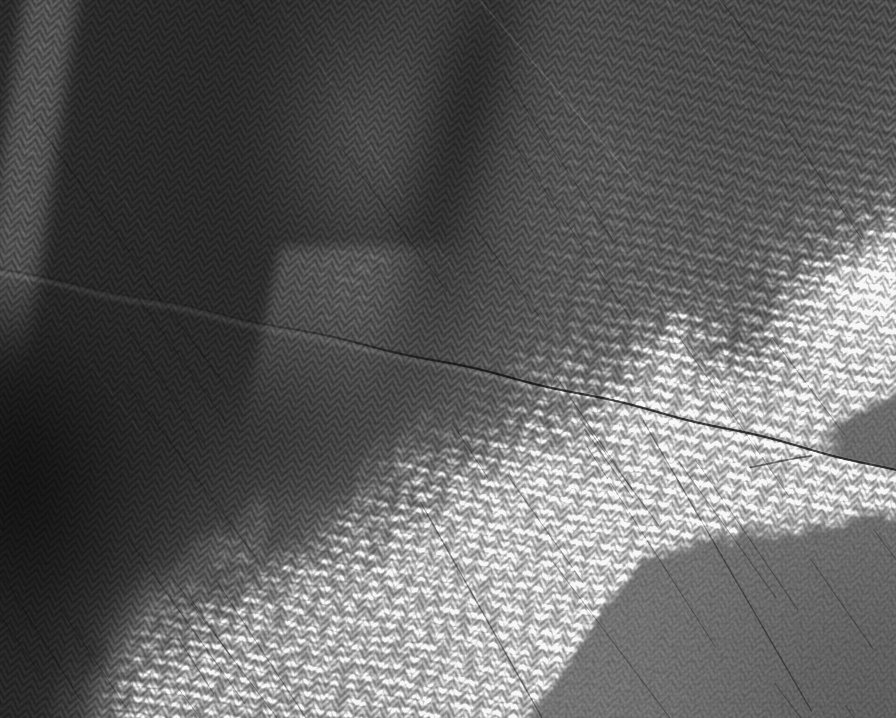
Write a WebGL 2 fragment shader that draws this texture.

```glsl
#version 300 es
precision highp float;

#define ROW_PITCH 0.0185
#define DASH_PITCH 0.021
#define WEAVE_PITCH 0.0115
#define WEAVE_TILT 0.19
#define WEAVE_DEPTH 0.17
#define FLECK_GAIN 0.50
#define BAND_GAIN 0.36
#define SCRATCHES 44
#define SHEET_GRAY 0.455
#define TAU 6.2831853

uniform vec2 u_resolution;
out vec4 fragColor;

float hash(vec2 p) {
  vec3 a = fract(vec3(p.xyx) * 0.1031);
  a += dot(a, a.yzx + 33.33);
  return fract((a.x + a.y) * a.z);
}

// Distance to the nearest scattered cell centre
float cells(vec2 p) {
  vec2 id = floor(p), f = fract(p);
  float nearest = 2.0;
  for (int j = -1; j <= 1; j++)
    for (int i = -1; i <= 1; i++) {
      vec2 o = vec2(i, j);
      vec2 jitter = vec2(hash(id + o), hash(id + o + 57.0));
      nearest = min(nearest, length(o + 0.15 + 0.7 * jitter - f));
    }
  return nearest;
}

// Layered sines, roughly -1 to 1
float waves(vec2 p) {
  float sum = 0.0, amp = 0.5;
  for (int i = 0; i < 5; i++) {
    sum += amp * sin(p.x + 1.7 * sin(p.y + float(i))) * cos(0.8 * p.y - 0.4 * p.x);
    p = mat2(1.2, 1.5, -1.5, 1.2) * p + 2.3;
    amp *= 0.65;
  }
  return sum;
}

float blob(vec2 p, vec2 centre, vec2 size) {
  vec2 d = (p - centre) / size;
  return exp(-dot(d, d));
}

float segment(vec2 p, vec2 a, vec2 b) {
  vec2 ab = b - a;
  return length(p - a - ab * clamp(dot(p - a, ab) / dot(ab, ab), 0.0, 1.0));
}

float stroke(float d, float width) {
  float aa = 0.7 / u_resolution.y;
  return 1.0 - smoothstep(width - aa, width + aa, d);
}

// Broad light: dark left, leaning folds and the diagonal band
float broadLight(vec2 p, float wobble) {
  float light = mix(0.16, 0.285, smoothstep(0.3, 0.85, p.x));
  light += 0.08 * blob(p, vec2(0.51, 0.8), vec2(0.12, 0.15));
  light -= 0.10 * blob(p, vec2(0.594 + 0.26 * (p.y - 0.64), 0.82), vec2(0.06, 0.27));
  light += 0.04 * blob(p, vec2(0.82, 0.74), vec2(0.13, 0.16));
  float strip = p.x - 0.07 - 0.14 * (p.y - 1.0);
  light += 0.16 * exp(-pow(strip / 0.04, 4.0)) * smoothstep(0.46, 0.66, p.y);
  light -= 0.08 * blob(p, vec2(0.02, 0.33), vec2(0.14, 0.2));
  float patchX = p.x - 0.391 - 0.21 * (p.y - 0.658);
  light += 0.12 * smoothstep(-0.015, 0.015, patchX) * smoothstep(0.28, 0.13, patchX)
         * smoothstep(0.672, 0.64, p.y) * smoothstep(0.36, 0.6, p.y);
  float rise = p.y - (0.515 * p.x - 0.084);
  float leftEdge = p.x - 0.2 * p.y + 0.03 * wobble;
  light += 0.15 * exp(-pow(max(rise, 0.0) / 0.26, 2.0)) * smoothstep(0.0, 0.3, leftEdge);
  light += BAND_GAIN * (1.0 - smoothstep(-0.01, 0.21, rise + 0.06 * wobble))
         * smoothstep(0.07, 0.2, leftEdge);
  light -= 0.17 * blob(p, vec2(1.05, 0.525), vec2(0.05, 0.07));
  light += 0.12 * blob(p, vec2(0.93, 0.51), vec2(0.06, 0.05));
  light += 0.17 * blob(p, vec2(1.22, 0.61), vec2(0.08, 0.07));
  return light;
}

void main() {
  vec2 p = gl_FragCoord.xy / u_resolution.y;
  float wobble = waves(vec2(26.0 * (p.x - 0.3 * p.y), 15.0 * p.y));
  float seamY = 0.625 - 0.195 * p.x - 0.024 * p.x * p.x + 0.0015 * sin(31.0 * p.x);
  float light = broadLight(p, wobble);

  // Smooth grey sheet at the lower right and its wedge above the seam
  float lowerEdge = min(1.44 * (p.x - 0.735), 0.235 + 0.15 * (p.x - 0.912));
  float sheet = smoothstep(0.018, -0.018, p.y - lowerEdge + 0.025 * wobble);
  float wedge = smoothstep(0.012, -0.012, p.y - 0.414 - 0.5 * (p.x - 1.17))
              * smoothstep(-0.004, 0.004, p.y - seamY) * smoothstep(1.12, 1.18, p.x);
  float flat_ = max(sheet, wedge);
  float sheetLight = SHEET_GRAY - 0.09 * blob(p, vec2(1.25, 0.0), vec2(0.3)) - 0.03 * wedge;
  light = mix(light, sheetLight, flat_);

  // Herringbone threads and rows of bright flecks
  float c = cos(WEAVE_TILT), s = sin(WEAVE_TILT);
  vec2 w = mat2(c, s, -s, c) * p;
  w.y += 0.002 * sin(17.0 * w.x + 5.0 * w.y);
  float zigzag = abs(fract(w.x / (2.0 * WEAVE_PITCH)) - 0.5) * 2.0;
  float thread = sin(TAU * (w.y / WEAVE_PITCH + 1.3 * zigzag));
  float rowWave = 0.5 + 0.5 * sin(TAU * w.y / ROW_PITCH + 0.8 * wobble);
  float fleck = smoothstep(0.65, 0.1, cells(w / vec2(DASH_PITCH, 0.6 * ROW_PITCH)));
  fleck *= 0.25 + 0.75 * rowWave;
  float gloss = smoothstep(0.26, 0.6, light) * (1.0 - 0.93 * flat_);
  light += FLECK_GAIN * gloss * (fleck - 0.29);
  float ribs = 0.12 * (rowWave - 0.5) * smoothstep(0.5, 1.1, p.x) * (1.0 - flat_);
  float grain = cells(p * 190.0) - 0.45;
  light *= 1.0 + WEAVE_DEPTH * (1.0 - 0.65 * flat_) * thread + ribs - 0.22 * grain;

  // Scattered fine scratches, pale above and dark below
  for (int i = 0; i < SCRATCHES; i++) {
    float k = float(i);
    vec2 start = vec2(1.35 * hash(vec2(k, 3.0)) - 0.1, 1.1 * hash(vec2(k, 11.0)));
    float span = 0.08 + 0.27 * hash(vec2(k, 19.0));
    vec2 dir = normalize(vec2(0.56 + 0.14 * hash(vec2(k, 29.0)), -0.9));
    float mark = stroke(segment(p, start, start + span * dir), 0.0007);
    float tone = start.y > 0.55 && hash(vec2(k, 37.0)) > 0.4 ? 0.22 : -0.32;
    light *= 1.0 + tone * mark;
  }

  // Long scratches
  float longDark = min(segment(p, vec2(0.586, 0.30), vec2(0.755, 0.0)),
                       segment(p, vec2(0.896, 0.414), vec2(1.13, 0.01)));
  light *= 1.0 - 0.42 * stroke(longDark, 0.001);
  float longPale = segment(p, vec2(0.668, 1.0), vec2(0.9, 0.73));
  light += 0.09 * stroke(longPale, 0.001);

  // Seam with a pale lip, and the small tear beside it
  float seamGap = p.y - seamY;
  float seamDark = mix(0.15, 0.72, smoothstep(0.2, 0.8, p.x));
  light += 0.07 * exp(-pow((seamGap + 0.006) / 0.004, 2.0));
  light *= 1.0 - seamDark * stroke(abs(seamGap), 0.0016);
  float tear = segment(p, vec2(1.045, 0.349 + 0.8 * pow(p.x - 1.045, 2.0)), vec2(1.13, 0.365));
  light *= 1.0 - 0.5 * stroke(tear, 0.0013);

  fragColor = vec4(vec3(clamp(light, 0.04, 0.97)), 1.0);
}
```
